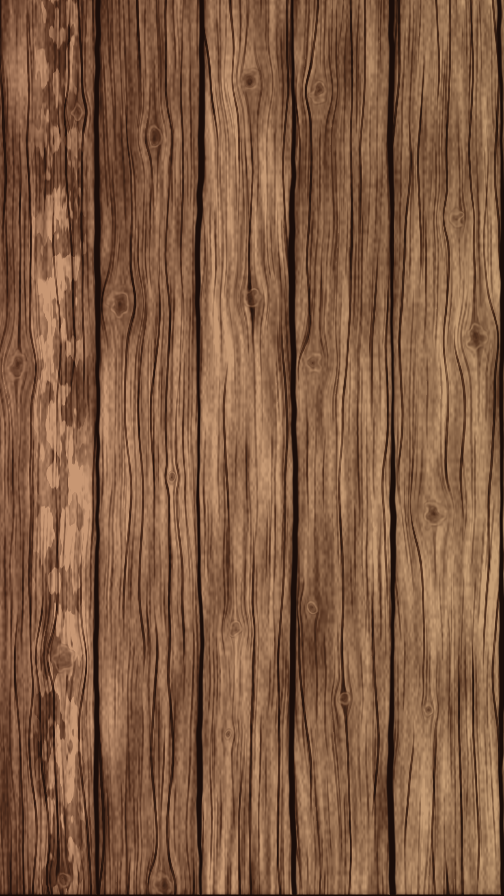
A Shadertoy shader for this texture:

```glsl
#define DARK_WOOD vec3(0.33, 0.20, 0.13)
#define LIGHT_WOOD vec3(0.73, 0.57, 0.44)
#define GAP_COLOR vec3(0.10, 0.05, 0.035)
#define PLANKS 5
#define KNOTS 4
#define GAP_WIDTH 0.0044
#define GAP_WOBBLE 0.009
#define GRAIN_FREQ 105.0
#define CRACK_FREQ 36.0
#define HAIR_FREQ 120.0
#define BAND_FREQ 230.0
#define KNOT_SIZE 0.023

// Plank borders in canvas widths, then lightness of each plank
const float EDGES[6] = float[6](-0.03, 0.195, 0.396, 0.582, 0.779, 0.995);
const float TONES[5] = float[5](-0.10, -0.07, 0.07, 0.0, 0.06);

float hash(vec2 p) {
    return fract(sin(dot(p, vec2(127.1, 311.7))) * 43758.5453);
}

float noise(vec2 p) {
    vec2 i = floor(p), f = fract(p);
    f = f * f * (3.0 - 2.0 * f);
    return mix(mix(hash(i), hash(i + vec2(1, 0)), f.x),
               mix(hash(i + vec2(0, 1)), hash(i + vec2(1, 1)), f.x), f.y);
}

float fbm(vec2 p) {
    float sum = 0.0, amp = 0.57;
    for (int i = 0; i < 3; i++) {
        sum += amp * noise(p);
        p = p * vec2(2.03, 1.7) + 17.3;
        amp *= 0.5;
    }
    return sum;
}

// Wavering border between two planks
float edgeX(int i, float y) {
    float s = float(i) * 13.0;
    return EDGES[i] + GAP_WOBBLE * (noise(vec2(s, y * 4.0)) - 0.5)
         + 0.003 * (noise(vec2(s, y * 28.0)) - 0.5);
}

// Thin wandering lines along the grain, one per cell, broken into lengths
float grainLines(vec2 q, float freq, float thickness, float breaks, float pixel) {
    float cell = floor(q.x * freq);
    float center = 0.2 + 0.6 * noise(vec2(cell, q.y * 6.0 + 40.0));
    float shown = smoothstep(0.45, 0.7, noise(vec2(cell + 71.0, q.y * breaks)));
    float d = abs(fract(q.x * freq) - center) / freq;
    float halfWidth = thickness * (0.4 + 0.6 * shown);
    return shown * (1.0 - smoothstep(halfWidth - 0.5 * pixel, halfWidth + 0.5 * pixel, d));
}

void mainImage(out vec4 fragColor, in vec2 fragCoord) {
    vec2 p = fragCoord / iResolution.x;
    float pixel = 1.0 / iResolution.x;
    float height = iResolution.y / iResolution.x;

    // Which plank, and how far to the nearest gap
    int plank = 0;
    float gapDist = 1.0;
    for (int i = 1; i <= PLANKS; i++) {
        float x = edgeX(i, p.y);
        if (p.x > x && i < PLANKS) plank = i;
        float w = GAP_WIDTH * (0.5 + noise(vec2(float(i) * 5.0, p.y * 4.0)));
        gapDist = min(gapDist, abs(p.x - x) - w);
    }
    gapDist = min(gapDist, p.y - 0.003);
    float id = float(plank);
    vec2 seed = vec2(id * 37.0, id * 19.0);
    float left = EDGES[plank], width = EDGES[plank + 1] - left;

    // Grain coordinates, pushed aside around knots
    vec2 q = p;
    q.x += 0.035 * (noise(p * vec2(5.0, 2.2) + seed) - 0.5);
    q.x += 0.005 * (noise(p * vec2(14.0, 12.0) + seed) - 0.5);
    float knot = 9.0;
    for (int k = 0; k < KNOTS; k++) {
        vec2 s = vec2(id + 1.0, float(k) + 3.0);
        vec2 center = vec2(left + width * (0.18 + 0.66 * hash(s)),
                           height * (float(k) + hash(s + 7.1)) / float(KNOTS));
        float size = KNOT_SIZE * mix(0.35, 1.0, hash(s + 2.9));
        vec2 d = (p - center) * vec2(1.0, 0.75);
        q.x -= 0.8 * d.x * exp(-dot(d, d) / (size * size * 4.0));
        knot = min(knot, length(d) / size + 0.7 * (noise(p * 85.0 + s) - 0.5));
    }

    // Fine grain, streaks, blotches and speckle
    float tone = 0.69 + TONES[plank];
    tone += 0.95 * (fbm(q * vec2(GRAIN_FREQ, 6.0) + seed) - 0.5);
    tone += 0.35 * (noise(q * vec2(32.0, 2.2) + seed) - 0.5);
    tone += 0.70 * (fbm(p * vec2(9.0, 5.0) + seed) - 0.5);
    tone += 0.34 * (noise(p * vec2(270.0, 110.0)) - 0.5);

    // Broad growth bands, strongest on the middle plank
    float bandMask = smoothstep(0.35, 0.7, noise(p * vec2(8.0, 2.5) + seed + 4.0));
    float band = sin(BAND_FREQ * (q.x + 0.025 * sin(p.y * 3.5 + id))
                     + 5.0 * noise(p * vec2(12.0, 5.0) + seed));
    tone += (plank == 2 ? 0.22 : 0.06) * bandMask * band;

    // Flaked, weathered strip on the first plank
    float strip = plank == 0 ? 1.0 - smoothstep(0.015, 0.075, abs(p.x - 0.12)) : 0.0;
    float flakes = smoothstep(0.47, 0.56, fbm(p * vec2(80.0, 24.0) + 5.0));
    tone += strip * (0.6 * flakes - 0.18);

    // Dense hairlines and sparse long cracks
    vec2 lineQ = q + seed;
    tone -= 0.38 * grainLines(lineQ, HAIR_FREQ, 0.0017, 7.0, pixel);
    tone -= 0.35 * grainLines(lineQ + 0.37, HAIR_FREQ * 0.6, 0.0019, 5.0, pixel);
    tone -= 0.85 * grainLines(lineQ + 0.71, CRACK_FREQ, 0.0022, 2.6, pixel);

    // Knots: growth rings around a dark eye
    float rings = 0.5 + 0.28 * sin(knot * 10.0) + 0.4 * (noise(p * 190.0) - 0.5);
    tone = mix(tone, rings, 0.65 * (1.0 - smoothstep(0.7, 1.3, knot)));
    tone -= 0.5 * (1.0 - smoothstep(0.15, 0.45, knot));

    // Rounded plank sides and darker canvas ends
    tone -= 0.35 * exp(-max(gapDist, 0.0) / 0.006);
    tone -= 0.16 * pow(abs(2.0 * p.y / height - 0.9), 2.0);

    // Below zero the wood falls off towards the gap colour
    vec3 color = mix(DARK_WOOD, LIGHT_WOOD, clamp(tone, 0.0, 1.1));
    color = mix(color, GAP_COLOR, clamp(-tone * 1.2, 0.0, 0.8));
    color *= mix(vec3(1.02, 0.97, 0.96), vec3(1.0, 1.01, 0.96), p.x);
    color = mix(GAP_COLOR, color, smoothstep(-pixel, pixel, gapDist));
    fragColor = vec4(color, 1.0);
}
```
